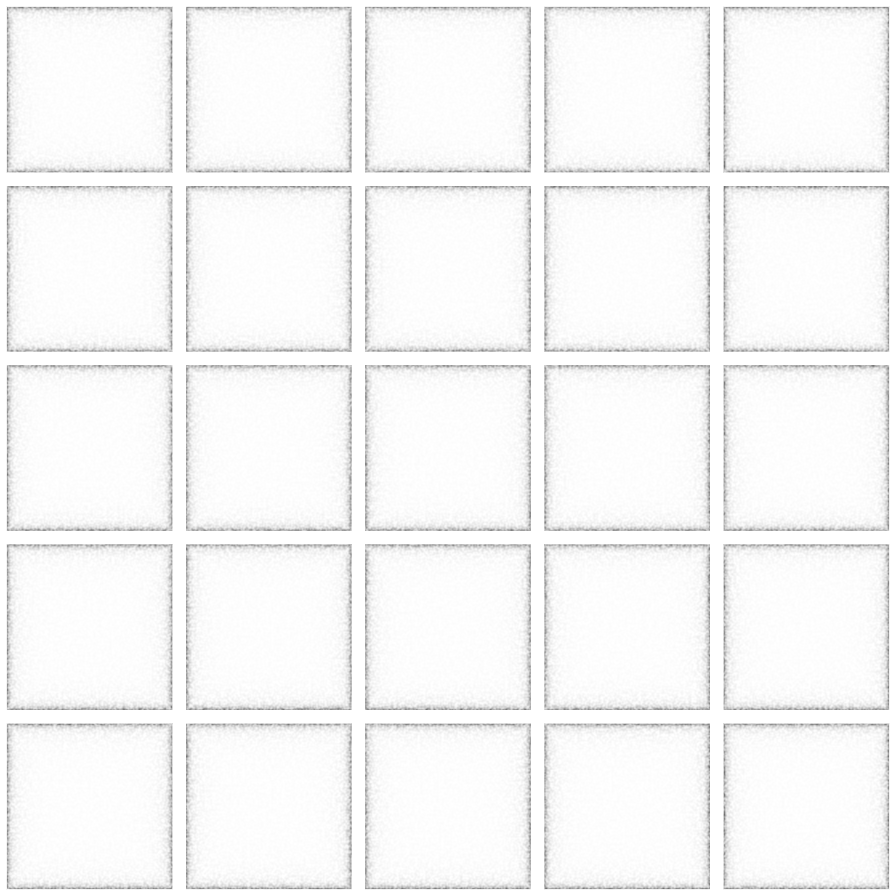
A Shadertoy shader for this pattern:

```glsl
// A five by five grid of white square tiles separated by plain white gaps.
// Each tile has a thin grey rim that fades inward as soft, grainy shading;
// a box distance drives the fade and gradient noise breaks it into specks.

const float TILES = 5.0;            // repeats across and down
const float TILE_HALF = 0.4615;     // half width of a tile, in cells
const vec3 PAPER = vec3(1.0);
const vec3 INK = vec3(0.0);

// Pseudo-random unit vector for a lattice point
vec2 gradientAt(vec2 lattice) {
    vec3 p = fract(lattice.xyx * vec3(0.1031, 0.1030, 0.0973));
    p += dot(p, p.yzx + 33.33);
    float angle = 6.2832 * fract((p.x + p.y) * p.z);
    return vec2(cos(angle), sin(angle));
}

// Gradient noise, roughly -0.7 to 0.7
float gradientNoise(vec2 p) {
    vec2 cell = floor(p);
    vec2 f = p - cell;
    vec2 blend = f * f * f * (f * (f * 6.0 - 15.0) + 10.0);
    vec2 right = vec2(1.0, 0.0);
    vec2 up = vec2(0.0, 1.0);
    float a = dot(gradientAt(cell), f);
    float b = dot(gradientAt(cell + right), f - right);
    float c = dot(gradientAt(cell + up), f - up);
    float d = dot(gradientAt(cell + 1.0), f - 1.0);
    return mix(mix(a, b, blend.x), mix(c, d, blend.x), blend.y);
}

// Signed depth inside a square: positive inside, zero on its border
float squareDepth(vec2 p, float halfSize) {
    vec2 q = abs(p);
    return halfSize - max(q.x, q.y);
}

// Darkness from a narrow rim, a wider halo and a faint overall tint
float rimShade(float depth, float grain) {
    float rim = 0.40 * exp(-depth / 0.012);
    float halo = 0.05 * exp(-depth / 0.06) + 0.006;
    return rim * max(0.0, 1.0 + 0.6 * grain) + halo * max(0.0, 1.0 + 2.2 * grain);
}

// Fine speckle in two sizes
float speckle(vec2 uv) {
    return gradientNoise(uv * 337.0) + 0.6 * gradientNoise(uv * 181.0 + 17.3);
}

void mainImage(out vec4 fragColor, in vec2 fragCoord) {
    vec2 uv = fragCoord / iResolution.y;
    float pixel = TILES / iResolution.y;

    // Repeat the tile, centred in each cell
    vec2 local = fract(uv * TILES) - 0.5;
    float depth = squareDepth(local, TILE_HALF);
    float coverage = clamp(0.5 + depth / pixel, 0.0, 1.0);

    // Shade the tile and leave the gaps clean
    float shade = coverage * rimShade(max(depth, 0.0), speckle(uv));
    fragColor = vec4(mix(PAPER, INK, shade), 1.0);
}
```
